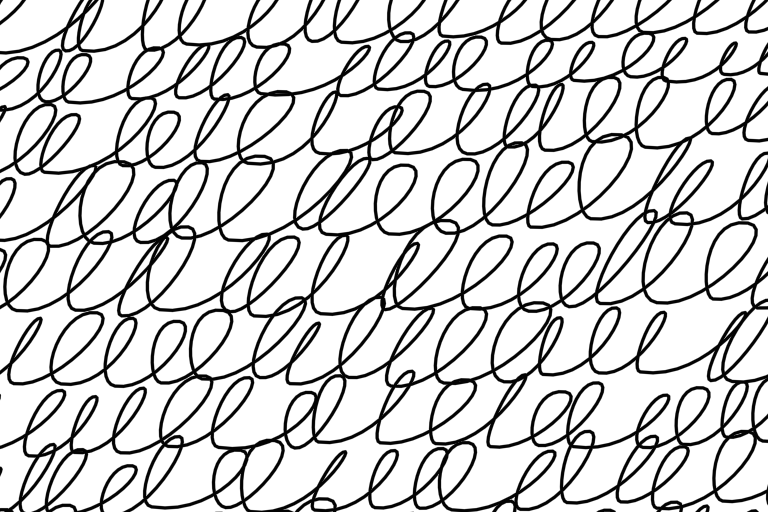
Write a WebGL 2 fragment shader that draws this pattern.

```glsl
#version 300 es
precision highp float;
// Rows of hand-drawn, right-leaning pen loops in black ink on white paper.
// Each loop has a random bottom and top; Bezier strokes join them into one
// running line per row, and the nearest stroke gives the ink coverage.

uniform vec2 u_resolution;
out vec4 fragColor;

#define ROWS 9
#define ROW_STEP 0.1305     // mean distance between baselines
#define FIRST_BASE 0.080    // depth of the first baseline below the top
#define ROW_SWELL 0.055     // uneven spacing of the upper rows
#define LOOP_STEP 0.0965    // mean distance between loops
#define X_JITTER 0.34       // sideways wander, in loop steps
#define Y_JITTER 0.022      // wander of the loop bottoms
#define LEAN 0.42           // slant as a share of loop height
#define HALF_LINE 0.0032
#define SEGMENTS 14

const vec3 PAPER = vec3(1.0);
const vec3 INK = vec3(0.01);

vec4 hash4(vec2 p) {
    vec4 q = fract(vec4(p.xyx, p.y) * vec4(0.1031, 0.1030, 0.0973, 0.1099));
    q += dot(q, q.wzxy + 33.33);
    return fract((q.xxyz + q.yzzw) * q.zywx);
}

// Height of a row's baseline at x; rows rise to the right.
float baseline(float row, float x) {
    float k = max(row, 0.0);
    float swell = sin(0.8 * k) * max(0.0, 1.0 - k / 7.0);
    float rise = 0.015 + 0.045 * max(swell, 0.0);
    return 1.0 - FIRST_BASE - row * ROW_STEP + ROW_SWELL * swell + rise * (x - 0.75);
}

// Bottom point in xy, top point in zw.
vec4 loopEnds(float i, float row) {
    vec4 h = hash4(vec2(i + 40.0, row * 7.0 + 11.0));
    float x = (i + fract(row * 0.618) + (h.x - 0.5) * 2.0 * X_JITTER) * LOOP_STEP;
    float base = baseline(row, x);
    float gap = baseline(row - 1.0, x) - base;
    float height = gap * mix(0.78, 1.14, h.y);
    vec2 bottom = vec2(x, base + (h.z - 0.5) * Y_JITTER);
    vec2 top = bottom + height * vec2(LEAN + (h.w - 0.5) * 0.34, 1.0);
    return vec4(bottom, top);
}

float segmentDistance(vec2 p, vec2 a, vec2 b) {
    vec2 pa = p - a, ba = b - a;
    return length(pa - ba * clamp(dot(pa, ba) / max(dot(ba, ba), 1e-9), 0.0, 1.0));
}

// Distance to a cubic Bezier, skipped outside its control box.
float strokeDistance(vec2 p, vec2 a, vec2 b, vec2 c, vec2 d, float margin) {
    vec2 low = min(min(a, b), min(c, d)) - margin;
    vec2 high = max(max(a, b), max(c, d)) + margin;
    if (any(lessThan(p, low)) || any(greaterThan(p, high))) return 1.0;
    float nearest = 1.0;
    vec2 previous = a;
    for (int s = 1; s <= SEGMENTS; s++) {
        float t = float(s) / float(SEGMENTS), u = 1.0 - t;
        vec2 point = u*u*u*a + 3.0*u*u*t*b + 3.0*u*t*t*c + t*t*t*d;
        nearest = min(nearest, segmentDistance(p, previous, point));
        previous = point;
    }
    return nearest;
}

void main() {
    vec2 p = gl_FragCoord.xy / u_resolution.y;
    float pixel = 1.0 / u_resolution.y;
    float margin = HALF_LINE + 2.0 * pixel;
    float nearest = 1.0;

    for (int r = 0; r < ROWS; r++) {
        float row = float(r);
        float above = p.y - baseline(row, p.x);
        if (above < -0.05 || above > 0.27) continue;
        float cell = floor(p.x / LOOP_STEP - fract(row * 0.618));
        vec4 current = loopEnds(cell - 4.0, row);
        for (int j = -4; j <= 2; j++) {
            float i = cell + float(j);
            vec4 next = loopEnds(i + 1.0, row);
            vec4 shape = hash4(vec2(i + 90.0, row * 5.0 + 63.0));
            vec4 nextShape = hash4(vec2(i + 91.0, row * 5.0 + 63.0));
            float height = current.w - current.y;
            float nextHeight = next.w - next.y;

            // Down the left side and round the bottom.
            vec2 crown = height * mix(0.16, 0.60, shape.x) * vec2(-1.0, 0.16);
            vec2 heel = height * mix(0.16, 0.36, shape.y) * vec2(-1.0, 0.16);
            nearest = min(nearest, strokeDistance(p, current.zw, current.zw + crown,
                current.xy + heel, current.xy, margin));

            // Along the baseline and up the right side of the next loop.
            float reach = 0.85 * max(next.x - current.x, 0.4 * LOOP_STEP);
            vec2 brow = nextHeight * mix(0.10, 0.46, nextShape.x) * vec2(1.0, -0.16);
            nearest = min(nearest, strokeDistance(p, current.xy,
                current.xy + reach * vec2(1.0, -0.16), next.zw + brow, next.zw, margin));
            current = next;
        }
    }

    float ink = 1.0 - smoothstep(-0.75 * pixel, 0.75 * pixel, nearest - HALF_LINE);
    fragColor = vec4(mix(PAPER, INK, ink), 1.0);
}
```
